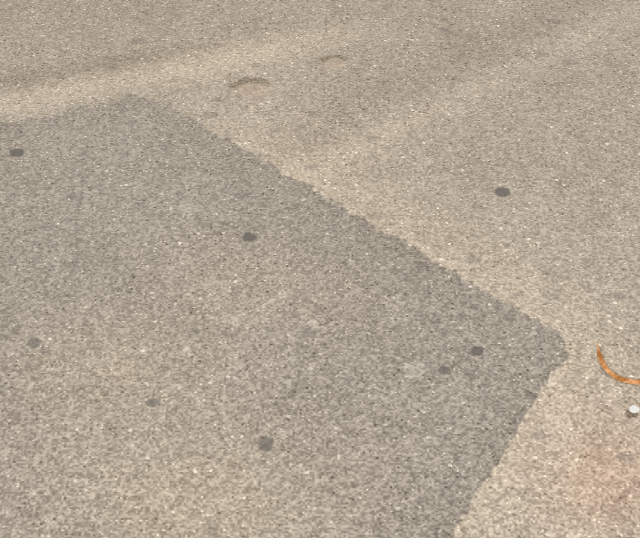
A WebGL 1 fragment shader for this texture:

```glsl
precision highp float;
// Sunlit worn asphalt with a darker repair patch, dusty streaks, stains and roadside grit.
uniform vec2 u_resolution;

float hash(vec2 p) {
  vec3 q = fract(vec3(p.xyx) * 0.1031);
  q += dot(q, q.yzx + 33.33);
  return fract((q.x + q.y) * q.z);
}

float noise(vec2 p) {
  vec2 i = floor(p), f = fract(p);
  f = f * f * (3.0 - 2.0 * f);
  return mix(mix(hash(i), hash(i + vec2(1, 0)), f.x),
             mix(hash(i + vec2(0, 1)), hash(i + vec2(1, 1)), f.x), f.y);
}

float fbm(vec2 p) {
  float sum = 0.0, amp = 0.5;
  for (int i = 0; i < 4; i++) {
    sum += amp * noise(p);
    p = mat2(1.6, 1.2, -1.2, 1.6) * p + 17.3;
    amp *= 0.5;
  }
  return sum / 0.9375;
}

// Slightly ragged elliptical mark
float blot(vec2 p, vec2 center, vec2 radius) {
  float d = length((p - center) / radius) + 0.3 * (noise(p * 130.0) - 0.5);
  return 1.0 - smoothstep(0.7, 1.15, d);
}

// Broad soft tint
float glow(vec2 p, vec2 center, vec2 radius) {
  vec2 d = (p - center) / radius;
  return exp(-dot(d, d));
}

// Soft streak along y = height + slope * x
float streak(vec2 p, float height, float slope, float width) {
  float d = (p.y - height - slope * p.x) / width;
  return exp(-d * d);
}

// Scattered round flecks, one candidate in each cell
float flecks(vec2 p, float density, float seed) {
  vec2 cell = floor(p);
  float r = hash(cell + seed);
  vec2 center = 0.3 + 0.4 * vec2(hash(cell + seed + 7.1), hash(cell + seed + 19.7));
  float size = 0.14 + 0.15 * hash(cell + seed + 41.3);
  float d = length(fract(p) - center) + 0.1 * (noise(p * 5.0) - 0.5);
  return step(r, density) * (1.0 - smoothstep(size * 0.6, size * 1.2, d));
}

// Signed depth inside the repair patch
float patchDepth(vec2 p) {
  float left = (0.770 + 0.19 * p.x - p.y) * 0.98;
  float upper = (0.988 - 0.585 * p.x - p.y) * 0.863;
  float h = clamp(0.5 + 0.5 * (upper - left) / 0.04, 0.0, 1.0);
  float top = mix(upper, left, h) - 0.04 * h * (1.0 - h);
  float right = min((0.835 + 0.64 * p.y - p.x) * 0.84, 1.053 - 0.26 * (p.y - 0.34) - p.x);
  return min(top, right);
}

void main() {
  vec2 p = gl_FragCoord.xy / u_resolution.y;
  vec2 ground = vec2(p.x - 0.6, 1.25 * p.y) / (1.4 - 0.5 * p.y);
  float clouds = fbm(p * 5.0 + 3.0);
  float mottle = fbm(p * 19.0);
  float edge = patchDepth(p);

  // Old road: dusty shoulders, wheel tracks and sandy verge
  float dust = 0.65 * exp(-abs(edge) * 7.5) * smoothstep(0.15, 0.6, p.x);
  dust += 0.6 * streak(p, 0.805, 0.2, 0.03) * (1.0 - smoothstep(0.45, 0.85, p.x));
  dust += 0.3 * streak(p, 0.40, 0.49, 0.03);
  dust += 0.45 * smoothstep(0.5, 0.1, p.y) * smoothstep(0.75, 1.1, p.x);
  vec3 road = mix(vec3(0.68, 0.632, 0.57), vec3(0.81, 0.745, 0.66), clamp(dust, 0.0, 1.0));
  road -= 0.06 * streak(p, 0.845, 0.17, 0.016) * (1.0 - smoothstep(0.3, 0.5, p.x));
  road -= 0.03 * streak(p, 0.48, 0.49, 0.045) * smoothstep(0.4, 0.6, p.x);
  road -= 0.02 * glow(p, vec2(0.05, 1.0), vec2(0.5, 0.09));
  road += vec3(0.02, -0.02, -0.03) * glow(p, vec2(1.13, 0.11), vec2(0.10, 0.10));

  // Repair patch: smooth grey rims, sandier worn middle and foot
  float sandy = 0.7 * glow(p, vec2(0.20, 0.32), vec2(0.18, 0.09));
  sandy += 0.75 * glow(p, vec2(0.36, 0.06), vec2(0.32, 0.17));
  sandy += 0.35 * glow(p, vec2(0.50, 0.47), vec2(0.24, 0.10));
  sandy = clamp(sandy * (0.5 + clouds), 0.0, 1.0) * smoothstep(0.0, 0.18, edge);
  vec3 repair = mix(vec3(0.65, 0.61, 0.558), vec3(0.735, 0.675, 0.595), sandy);
  repair -= 0.025 * exp(-max(edge, 0.0) * 24.0);
  float ragged = edge + 0.018 * (fbm(p * 38.0) - 0.5) + 0.010 * (noise(p * 130.0) - 0.5);
  float inside = smoothstep(-0.003, 0.003, ragged);
  vec3 color = mix(road, repair, inside) + 0.05 * (mottle - 0.5) + 0.03 * (clouds - 0.5) + 0.006;

  // Aggregate grain, finer with distance
  float grain = 0.65 * noise(ground * 310.0) + 0.35 * noise(ground * 160.0 + 9.0) - 0.5;
  color += grain * mix(0.35, 0.22, p.y) * vec3(1.0, 0.97, 0.9);
  color += 0.15 * flecks(ground * 125.0, 0.14, 2.0) * vec3(1.0, 0.95, 0.85);
  color -= 0.13 * flecks(ground * 110.0, 0.14, 5.0);
  color += 0.17 * flecks(ground * 75.0, 0.03, 13.0);

  // Dark stains: the boldest, then a faint scatter
  float stain = blot(p, vec2(0.463, 0.559), vec2(0.014, 0.009));
  stain = max(stain, blot(p, vec2(0.933, 0.643), vec2(0.015, 0.010)));
  stain = max(stain, blot(p, vec2(0.887, 0.347), vec2(0.013, 0.010)));
  stain = max(stain, blot(p, vec2(0.031, 0.716), vec2(0.015, 0.008)));
  stain = max(stain, 0.8 * blot(p, vec2(0.494, 0.174), vec2(0.016, 0.015)));
  stain = max(stain, 0.8 * blot(p, vec2(0.826, 0.312), vec2(0.011, 0.009)));
  stain = max(stain, 0.7 * blot(p, vec2(0.062, 0.363), vec2(0.013, 0.010)));
  stain = max(stain, 0.7 * blot(p, vec2(0.283, 0.251), vec2(0.015, 0.009)));
  stain = max(stain, 0.3 * flecks(ground * vec2(18.0, 24.0), 0.06, 31.0));
  color = mix(color, vec3(0.41, 0.39, 0.37), 0.75 * stain);

  // Shallow potholes with shaded far rims
  float rim = max(blot(p, vec2(0.465, 0.842), vec2(0.040, 0.015)), blot(p, vec2(0.619, 0.889), vec2(0.026, 0.010)));
  float bowl = max(blot(p, vec2(0.472, 0.833), vec2(0.036, 0.014)), blot(p, vec2(0.623, 0.882), vec2(0.023, 0.010)));
  color = mix(color - 0.13 * rim, vec3(0.75, 0.68, 0.60) + 0.2 * grain, 0.75 * bowl);

  // Pale scuffs and a broken scratch
  float scuff = 0.5 * blot(p, vec2(0.349, 0.609), vec2(0.021, 0.013));
  scuff = max(scuff, 0.6 * blot(p, vec2(0.769, 0.313), vec2(0.022, 0.017)));
  scuff = max(scuff, blot(p, vec2(0.347, 0.349), vec2(0.009, 0.007)));
  scuff = max(scuff, 0.8 * blot(p, vec2(0.582, 0.399), vec2(0.011, 0.007)));
  float span = smoothstep(0.43, 0.46, p.x) * (1.0 - smoothstep(0.56, 0.59, p.x));
  scuff = max(scuff, streak(p, 0.168, 0.54, 0.004) * span * smoothstep(0.4, 0.65, noise(p * 85.0)));
  color = mix(color, vec3(0.88, 0.84, 0.77), scuff * (0.55 + 0.6 * grain));

  // Frayed orange cord and white pebble
  float bend = 0.055 * exp(-49.0 * (p.x - 1.113));
  float cord = abs(p.y - 0.288 - bend) / sqrt(1.0 + 2401.0 * bend * bend);
  float cordSpan = smoothstep(1.108, 1.112, p.x);
  color -= 0.12 * cordSpan * (1.0 - smoothstep(0.004, 0.010, cord));
  vec3 fiber = vec3(0.81, 0.57, 0.36) + 0.3 * (noise(p * 180.0) - 0.5);
  color = mix(color, fiber, cordSpan * (1.0 - smoothstep(0.003, 0.006, cord)));
  color -= 0.2 * blot(p, vec2(1.174, 0.231), vec2(0.014, 0.008));
  color = mix(color, vec3(0.93, 0.92, 0.90), blot(p, vec2(1.179, 0.239), vec2(0.011, 0.008)));

  gl_FragColor = vec4(clamp(color, 0.0, 1.0), 1.0);
}
```
